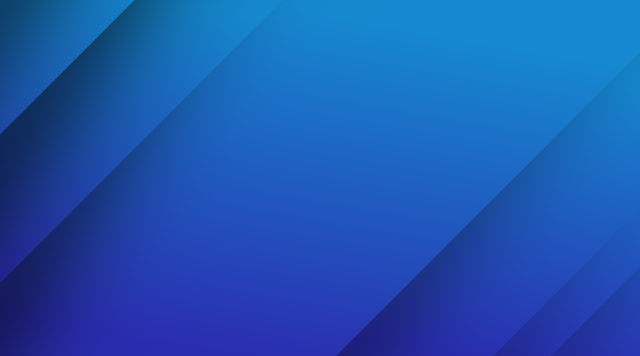
A Shadertoy shader for this background:

```glsl
// Overlapping diagonal sheets on a cyan-to-indigo gradient.
// Each sheet starts at a 45 degree edge, carries its own tilted colour ramp,
// and is darkened near that edge by the soft shadow of the sheet before it.

const vec3 CYAN   = vec3(0.082, 0.535, 0.810);
const vec3 INDIGO = vec3(0.165, 0.175, 0.690);
const float RAMP_TILT = 0.17;    // how far the ramp leans down to the right
const float RAMP_PIVOT = 0.5;    // x where the lean is neutral
const float EDGE_SOFT = 0.8;     // half width of the edge blend, in samples

const int SHEETS = 6;

// Edge position: x plus depth from the top, in canvas heights
const float EDGE[SHEETS] = float[](-0.05, 0.378, 0.795, 1.944, 2.385, 2.547);

// Depth at which each ramp starts (cyan) and ends (indigo)
const vec2 RAMP[SHEETS] = vec2[](
    vec2(0.00, 0.80), vec2(0.02, 0.85), vec2(-0.03, 0.97),
    vec2(0.01, 0.87), vec2(0.01, 0.87), vec2( 0.01, 0.87));

// Shadow: strength, width, and fade along the edge to the upper right
const vec3 SHADOW[SHEETS] = vec3[](
    vec3(0.50, 0.38, 0.45), vec3(0.54, 0.42, 0.62), vec3(0.48, 0.43, 0.85),
    vec3(0.31, 0.33, 0.50), vec3(0.17, 0.28, 1.00), vec3(0.17, 0.28, 0.90));

// Tilted vertical gradient of one sheet
vec3 sheetColor(vec2 pos, vec2 ramp) {
    float depth = pos.y - RAMP_TILT * (pos.x - RAMP_PIVOT);
    float t = clamp((depth - ramp.x) / (ramp.y - ramp.x), 0.0, 1.0);
    return mix(CYAN, INDIGO, t);
}

// Gaussian darkness behind an edge, strongest where it enters at lower left
float sheetShadow(vec2 pos, float edge, vec3 shadow) {
    float entryX = max(edge - 1.0, 0.0);
    float dist = pos.x + pos.y - edge + shadow.z * (pos.x - entryX);
    float falloff = max(dist, 0.0) / shadow.y;
    return shadow.x * exp(-falloff * falloff);
}

void mainImage(out vec4 fragColor, in vec2 fragCoord) {
    // x to the right, y as depth from the top, both in canvas heights
    vec2 pos = fragCoord / iResolution.y;
    pos.y = 1.0 - pos.y;
    float soft = EDGE_SOFT / iResolution.y;

    // Stack the sheets from upper left to lower right
    vec3 color = CYAN;
    for (int i = 0; i < SHEETS; i++) {
        vec3 sheet = sheetColor(pos, RAMP[i]);
        sheet *= 1.0 - sheetShadow(pos, EDGE[i], SHADOW[i]);
        float cover = smoothstep(-soft, soft, pos.x + pos.y - EDGE[i]);
        color = mix(color, sheet, cover);
    }
    fragColor = vec4(color, 1.0);
}
```
